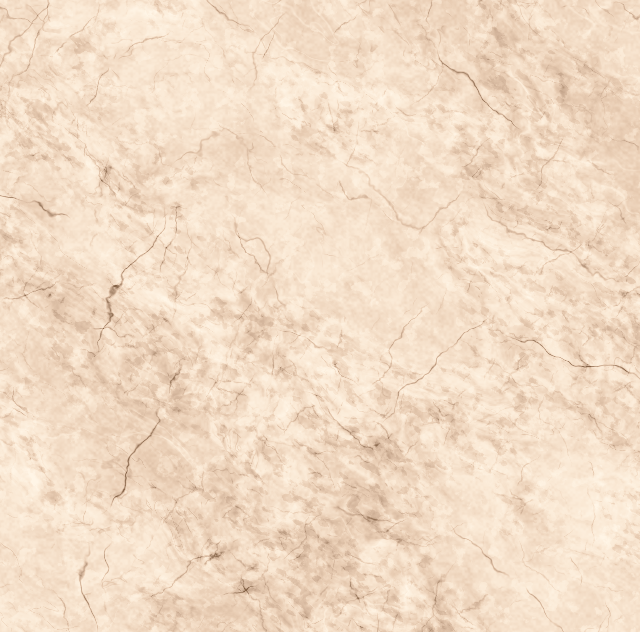
A Shadertoy shader for this texture:

```glsl
// Cream marble: cloudy plates, crisp gritty zones, pale veins and thin brown cracks.

const vec3 HIGHLIGHT = vec3(1.00, 0.96, 0.90);
const vec3 LIGHT     = vec3(0.98, 0.91, 0.83);
const vec3 BASE      = vec3(0.95, 0.86, 0.77);
const vec3 SHADE     = vec3(0.91, 0.80, 0.70);
const vec3 DARK      = vec3(0.82, 0.70, 0.60);
const vec3 CRACK     = vec3(0.52, 0.39, 0.28);

const float FLOW_ANGLE  = -0.6;  // main drift, falling to the right
const float STRETCH     = 1.6;   // elongation along the drift
const float WARP        = 0.35;
const float CLOUDS      = 2.5;   // strengths below are in tone steps
const float PLATES      = 0.8;
const float GRAIN       = 0.9;
const float PITS        = 1.3;
const float FLECKS      = 0.8;
const float VEINS       = 0.9;
const float SEAMS       = 1.5;
const float TONE_BIAS   = 0.12;
const float NOISE_MEAN  = 0.48;

float hash(vec2 p) {
    return fract(sin(dot(p, vec2(127.1, 311.7))) * 43758.5453);
}

vec2 hash2(vec2 p) {
    return vec2(hash(p), hash(p + 57.3));
}

mat2 rot(float a) {
    float c = cos(a), s = sin(a);
    return mat2(c, -s, s, c);
}

float noise(vec2 p) {
    vec2 i = floor(p), f = fract(p);
    f = f * f * (3.0 - 2.0 * f);
    return mix(mix(hash(i), hash(i + vec2(1, 0)), f.x),
               mix(hash(i + vec2(0, 1)), hash(i + vec2(1, 1)), f.x), f.y);
}

float fbm(vec2 p) {
    float sum = 0.0, amp = 0.5;
    mat2 turn = rot(0.7);
    for (int i = 0; i < 5; i++) {
        sum += amp * noise(p);
        p = turn * p * 2.03 + 11.7;
        amp *= 0.5;
    }
    return sum;
}

// Narrow band where the noise crosses its mean
float contour(vec2 p, float width) {
    return 1.0 - smoothstep(0.0, width, abs(fbm(p) - NOISE_MEAN));
}

// Voronoi plates: x = random tone, y = distance to the border
vec2 plates(vec2 p) {
    vec2 cell = floor(p);
    float near = 9.0, next = 9.0, tone = 0.0;
    for (int y = -1; y <= 1; y++)
    for (int x = -1; x <= 1; x++) {
        vec2 id = cell + vec2(x, y);
        float d = length(id + hash2(id) - p);
        if (d < near) { next = near; near = d; tone = hash(id + 8.4); }
        else next = min(next, d);
    }
    return vec2(tone, next - near);
}

// Scattered jagged, tapering cracks, one at most per grid cell
float cracks(vec2 p, float grid, float halfWidth, float density, float px) {
    vec2 g = p * grid;
    g += 0.45 * (vec2(fbm(g * 2.2), fbm(g * 2.2 + 17.0)) - NOISE_MEAN);
    vec2 cell = floor(g);
    float ink = 0.0;
    for (int y = -1; y <= 1; y++)
    for (int x = -1; x <= 1; x++) {
        vec2 id = cell + vec2(x, y) + floor(grid) * 13.0;
        if (hash(id + 3.1) > density) continue;
        vec2 center = cell + vec2(x, y) + hash2(id);
        float angle = hash(id + 5.7) > 0.5 ? 1.0 : FLOW_ANGLE;
        angle += (hash(id + 9.2) - 0.5) * 1.2;
        float reach = mix(0.25, 0.9, hash(id + 2.6));
        vec2 d = rot(angle) * (g - center);
        d.y += (hash(id + 6.5) - 0.5) * 0.5 * d.x * d.x;
        float taper = max(1.0 - abs(d.x) / reach, 0.0);
        float w = halfWidth * sqrt(taper);
        float line = 1.0 - smoothstep(w - px, w + px, abs(d.y) / grid);
        ink = max(ink, line * smoothstep(0.0, 0.3, taper) * mix(0.3, 1.0, hash(id + 4.9)));
    }
    return ink * smoothstep(0.2, 0.5, noise(p * grid * 5.0));
}

// Tone steps: +1 light, 0 base, -1 shade, -2.7 dark, -5.7 crack
vec3 marbleColor(float tone) {
    vec3 c = mix(BASE, LIGHT, clamp(tone, 0.0, 1.0));
    c = mix(c, HIGHLIGHT, clamp((tone - 1.0) / 2.0, 0.0, 1.0));
    c = mix(c, SHADE, clamp(-tone, 0.0, 1.0));
    c = mix(c, DARK, clamp((-tone - 1.0) / 1.7, 0.0, 1.0));
    return mix(c, CRACK, clamp((-tone - 2.7) / 3.0, 0.0, 1.0));
}

void mainImage(out vec4 fragColor, in vec2 fragCoord) {
    float px = 1.0 / iResolution.y;
    vec2 p = fragCoord * px;
    vec2 flow = (rot(FLOW_ANGLE) * p) * vec2(1.0, STRETCH);
    vec2 warp = vec2(fbm(flow * 4.0), fbm(flow * 4.0 + 31.0)) - NOISE_MEAN;
    vec2 q = flow + WARP * warp;
    float rough = fbm(p * 18.0 + warp * 6.0) - NOISE_MEAN;
    float grit = fbm(flow * 48.0 + warp * 12.0) - NOISE_MEAN;

    // Clouds and plates, some of them gritty
    vec2 plate = plates(q * 5.0 + rough * 0.6);
    float zone = smoothstep(0.4, 0.56, fbm(q * 5.0 + 50.0) + (plate.x - 0.5) * 0.1);
    float patchy = smoothstep(0.4, 0.7, noise(q * 6.0 + 23.0));
    float tone = TONE_BIAS + (fbm(q * 3.0 + 7.0) - NOISE_MEAN) * CLOUDS;
    tone += (plate.x - 0.5) * PLATES * smoothstep(0.0, 0.08, plate.y);

    // Grit, grain, pits and pale flecks
    tone += rough * mix(1.2, 2.4, zone) + grit * mix(2.0, 4.5, zone);
    tone += (noise(p * 240.0) - 0.5) * GRAIN;
    tone -= PITS * zone * smoothstep(0.55, 0.64, fbm(flow * 55.0 + 9.0));
    tone += FLECKS * smoothstep(0.58, 0.66, fbm(p * 55.0 + 70.0));

    // Pale veins and dark broken seams
    tone += VEINS * patchy * contour(q * vec2(3.0, 4.5) + 3.0, 0.016);
    tone += 0.5 * patchy * (1.0 - smoothstep(0.0, 0.05, plate.y));
    float broken = smoothstep(0.35, 0.6, noise(p * 60.0 + 5.0));
    tone -= SEAMS * broken * (1.0 - patchy) * contour(q * vec2(5.0, 8.0) + 90.0, 0.012);

    // Cracks, from long and dark to tiny nicks
    tone -= 5.0 * cracks(p, 5.0, 0.0015, 0.6, px);
    tone -= 4.0 * cracks(p + 4.0, 10.0, 0.0011, 0.7, px);
    tone -= 3.2 * cracks(p + 9.0, 19.0, 0.0008, 0.7, px) * mix(0.5, 1.0, zone);
    tone -= 2.8 * cracks(p + 2.0, 36.0, 0.0008, 0.6, px) * zone;

    fragColor = vec4(marbleColor(tone), 1.0);
}
```
